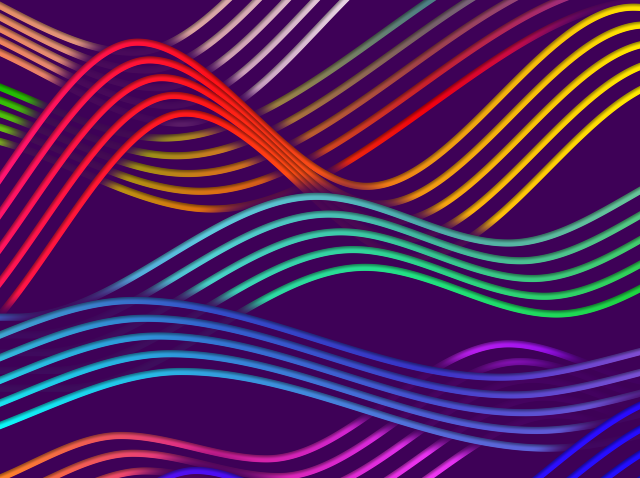
A WebGL 2 fragment shader for this background:

```glsl
#version 300 es
precision highp float;

uniform vec2 u_resolution;
out vec4 fragColor;

const vec3 BACKDROP = vec3(0.243, 0.004, 0.34);

// Smooth wave through five crests and troughs
float wave(float x, vec2 knots[5]) {
    float y = knots[0].y;
    for (int i = 0; i < 4; i++) {
        y += (knots[i + 1].y - knots[i].y) * smoothstep(knots[i].x, knots[i + 1].x, x);
    }
    return y;
}

// Four colours spread evenly across the canvas width
vec3 ramp(float x, vec3 stops[4]) {
    float t = clamp(x / 2.56, 0.0, 3.0);
    vec3 c = mix(stops[0], stops[1], clamp(t, 0.0, 1.0));
    c = mix(c, stops[2], clamp(t - 1.0, 0.0, 1.0));
    return mix(c, stops[3], clamp(t - 2.0, 0.0, 1.0));
}

// Five shifted copies of a wave, over a veil that hides what lies behind
void ribbon(inout vec3 color, vec2 p, vec2 knots[5], vec3 upper[4], vec3 lower[4]) {
    float aa = 7.68 / u_resolution.x;
    float above = 1e3, below = 1e3;
    vec3 upperColor = ramp(p.x, upper), lowerColor = ramp(p.x, lower);
    vec4 ink = vec4(0.0);

    for (int i = 0; i < 5; i++) {
        float n = float(i);
        vec2 q = p - n * vec2(0.145, -0.213);
        float y = wave(q.x, knots);
        float slope = (wave(q.x + 0.01, knots) - y) / 0.01;
        float d = (q.y - y) / sqrt(1.0 + slope * slope);
        above = min(above, d);
        below = min(below, -d);

        // Tube shading: darker along the upper rim
        float mask = 1.0 - smoothstep(0.043 - 0.6 * aa, 0.043 + 0.6 * aa, abs(d));
        float shade = mix(1.0, 0.6, smoothstep(-0.01, 0.045, d));
        vec3 tube = mix(upperColor, lowerColor, n / 4.0) * shade;
        ink = mix(ink, vec4(tube, 1.0), mask);
    }

    float outside = max(max(above, below), 0.0);
    float veil = 0.94 * (1.0 - smoothstep(0.0, 0.32, outside));
    color = mix(color, BACKDROP, veil) * (1.0 - ink.a) + ink.rgb;
}

void main() {
    // The canvas is 7.68 units wide
    vec2 p = gl_FragCoord.xy * 7.68 / u_resolution.x;
    vec3 color = BACKDROP;

    // Salmon to white
    ribbon(color, p,
        vec2[5](vec2(-1.6, 6.23), vec2(1.6, 5.11), vec2(4.9, 7.43), vec2(6, 7.43), vec2(8, 7.43)),
        vec3[4](vec3(0.9, 0.55, 0.4), vec3(0.85, 0.65, 0.65), vec3(0.95, 0.9, 0.95), vec3(1)),
        vec3[4](vec3(0.95, 0.5, 0.35), vec3(0.75, 0.55, 0.7), vec3(1), vec3(1)));

    // Green through orange to mauve
    ribbon(color, p,
        vec2[5](vec2(-1.2, 4.98), vec2(1.97, 4.08), vec2(7.2, 6.58), vec2(8, 6.58), vec2(9, 6.58)),
        vec3[4](vec3(0.1, 0.75, 0), vec3(0.75, 0.5, 0.15), vec3(0.3, 0.5, 0.52), vec3(0.5, 0.5, 0.8)),
        vec3[4](vec3(0.5, 0.75, 0.1), vec3(0.9, 0.42, 0.05), vec3(0.95, 0, 0.05), vec3(0.55, 0.1, 0.6)));

    // Crimson to yellow
    ribbon(color, p,
        vec2[5](vec2(-1.5, 2.18), vec2(1.65, 5.23), vec2(4.4, 3.5), vec2(7.6, 5.65), vec2(9, 5.4)),
        vec3[4](vec3(1, 0.08, 0.45), vec3(1, 0.06, 0.1), vec3(0.93, 0.58, 0.08), vec3(1, 0.9, 0)),
        vec3[4](vec3(1, 0.08, 0.3), vec3(1, 0.1, 0.08), vec3(1, 0.66, 0.06), vec3(1, 0.92, 0)));

    // Orange to violet
    ribbon(color, p,
        vec2[5](vec2(-0.7, -0.17), vec2(1.45, 0.51), vec2(3.2, 0.23), vec2(6.1, 1.61), vec2(8, 1.13)),
        vec3[4](vec3(1, 0.52, 0.15), vec3(0.85, 0.13, 0.58), vec3(0.8, 0.15, 0.95), vec3(0.45, 0, 0.9)),
        vec3[4](vec3(1, 0.45, 0.2), vec3(0.95, 0.15, 0.65), vec3(0.95, 0.22, 0.95), vec3(0.5, 0, 0.9)));

    // Aqua to green
    ribbon(color, p,
        vec2[5](vec2(0.2, 1.93), vec2(3.8, 3.38), vec2(6.1, 2.82), vec2(9, 3.93), vec2(10, 3.93)),
        vec3[4](vec3(0.25, 0.45, 0.85), vec3(0.37, 0.8, 0.87), vec3(0.3, 0.66, 0.66), vec3(0.4, 0.78, 0.6)),
        vec3[4](vec3(0.2, 0.7, 0.7), vec3(0.2, 0.85, 0.7), vec3(0.13, 0.88, 0.5), vec3(0.12, 0.83, 0.25)));

    // Cyan through blue to lilac
    ribbon(color, p,
        vec2[5](vec2(-1.95, 1.16), vec2(1.6, 2.13), vec2(6, 1.21), vec2(9, 1.73), vec2(10, 1.73)),
        vec3[4](vec3(0.25, 0.65, 0.82), vec3(0.2, 0.3, 0.78), vec3(0.22, 0.2, 0.78), vec3(0.5, 0.3, 0.82)),
        vec3[4](vec3(0.05, 0.97, 0.97), vec3(0.2, 0.62, 0.87), vec3(0.33, 0.42, 0.85), vec3(0.4, 0.35, 0.85)));

    // Deep blue
    ribbon(color, p,
        vec2[5](vec2(0, -1.27), vec2(2.35, 0.09), vec2(4.8, -0.87), vec2(8.3, 1.03), vec2(10, 1.03)),
        vec3[4](vec3(0.4, 0.1, 0.9), vec3(0.3, 0.05, 0.95), vec3(0.2, 0.08, 1), vec3(0.16, 0.04, 1)),
        vec3[4](vec3(0.4, 0.1, 0.9), vec3(0.3, 0.05, 0.95), vec3(0.15, 0.1, 1), vec3(0.1, 0.06, 1)));

    fragColor = vec4(color, 1.0);
}
```
